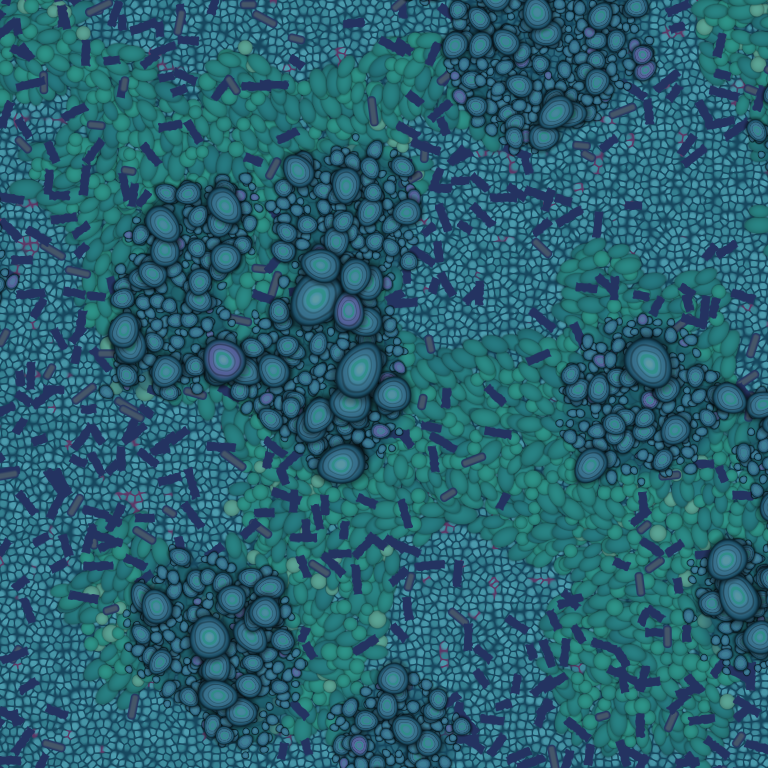
This texture is drawn by a Shadertoy shader. Its source:

```glsl
// A crowded microbe mat: cyan beads, green lobes, navy rods, clusters of ringed cells.
// Each layer scatters grains on a jittered grid, gated by noise or a cluster field,
// and is painted from the bottom up.
#define BEADS 98.0
#define LOBES 54.0
#define RODS 22.0
#define CLUSTERS 3.0
#define LOBE_THRESHOLD 0.48
#define ROD_DENSITY 0.58
#define GAP vec3(0.09, 0.28, 0.37)
#define CYAN vec3(0.29, 0.60, 0.67)
#define GREEN vec3(0.17, 0.55, 0.51)
#define TEAL vec3(0.13, 0.41, 0.47)
#define BLUE vec3(0.22, 0.44, 0.55)
#define NAVY vec3(0.14, 0.20, 0.38)

float hash(vec2 p) { return fract(sin(dot(p, vec2(127.1, 311.7))) * 43758.5453); }
vec2 turn(vec2 p, float a) { return mat2(cos(a), -sin(a), sin(a), cos(a)) * p; }

float noise(vec2 p) {
    vec2 i = floor(p), f = fract(p);
    f = f * f * (3.0 - 2.0 * f);
    return mix(mix(hash(i), hash(i + vec2(1, 0)), f.x),
               mix(hash(i + vec2(0, 1)), hash(i + vec2(1, 1)), f.x), f.y);
}

// One of the nine grid cells around p
vec2 neighbour(vec2 p, float count, int k) {
    return floor(p * count) + vec2(k % 3, k / 3) - 1.0;
}

// Jittered grain centre of a cell, in canvas units
vec2 centre(vec2 cell, float count, float seed) {
    vec2 id = cell + seed;
    return (cell + 0.1 + 0.8 * vec2(hash(id), hash(id + 37.4))) / count;
}

// Positive inside the patches where ringed cells gather
float clusterField(vec2 p) {
    p += 0.07 * (vec2(noise(p * 9.0), noise(p * 9.0 + 40.0)) - 0.5);
    float field = -1.0;
    for (int k = 0; k < 9; k++) {
        vec2 cell = neighbour(p, CLUSTERS, k);
        float size = mix(0.07, 0.145, hash(cell + 5.3));
        field = max(field, size - length(p - centre(cell, CLUSTERS, 2.0)));
    }
    return field;
}

// Packed beads with dark seams and rare magenta specks
vec3 beads(vec2 p) {
    vec2 owner = p;
    float nearest = 9.0, second = 9.0;
    for (int k = 0; k < 9; k++) {
        vec2 cell = neighbour(p, BEADS, k);
        float d = length(p - centre(cell, BEADS, 11.0)) * BEADS;
        second = min(second, max(d, nearest));
        if (d < nearest) { nearest = d; owner = cell; }
    }
    float body = smoothstep(0.02, 0.32, second - nearest) * smoothstep(0.85, 0.25, nearest);
    vec3 tint = mix(TEAL, CYAN, 0.45 + 0.65 * hash(owner + 3.0));
    float speck = 0.6 * smoothstep(0.86, 0.92, noise(p * 45.0));
    return mix(mix(GAP, vec3(0.55, 0.18, 0.42), speck), tint, body);
}

// Soft green lobes, some stretched, some pale and round
vec3 lobes(vec3 col, vec2 p, float count, float seed, float px) {
    for (int k = 0; k < 9; k++) {
        vec2 cell = neighbour(p, count, k), id = cell + seed;
        vec2 c = centre(cell, count, seed);
        float rnd = hash(id + 8.0);
        float patchy = noise(c * 5.0) * 0.7 + noise(c * 13.0) * 0.3;
        float pale = step(0.9, rnd) * step(0.55, noise(c * 6.0 + 70.0));
        float radius = mix(0.42, 0.62, hash(id + 4.0)) / count;
        float stretch = 1.0 + 0.7 * step(0.5, rnd) * (1.0 - pale);
        vec2 q = turn(p - c, 6.28 * noise(c * 4.0 + 20.0) + rnd);
        float r = length(q / vec2(1.0, stretch)) / radius;
        if (r > 1.3 || patchy + 0.1 * (rnd - 0.5) < LOBE_THRESHOLD) continue;
        float dome = sqrt(max(0.0, 1.0 - r * r));
        vec3 tint = mix(TEAL, GREEN, clamp(1.95 - 0.7 * stretch - 0.5 * hash(id), 0.0, 1.0));
        tint = mix(tint, vec3(0.38, 0.63, 0.57), pale * 0.8);
        col *= 1.0 - 0.2 * smoothstep(1.25, 0.95, r);
        col = mix(col, tint * (0.72 + 0.33 * dome), smoothstep(px, -px, (r - 1.0) * radius));
    }
    return col;
}

// Flat ragged navy rods and a few rounded grey ones
vec3 rods(vec3 col, vec2 p, float seed, float px) {
    float ragged = 0.0022 * (noise(p * 280.0) - 0.5);
    for (int k = 0; k < 9; k++) {
        vec2 cell = neighbour(p, RODS, k), id = cell + seed;
        vec2 c = centre(cell, RODS, seed);
        float grey = step(0.8, hash(id + 9.0)), corner = mix(0.0008, 0.005, grey);
        vec2 e = abs(turn(p - c, 6.28 * hash(id + 1.0))) + corner;
        e -= vec2(mix(0.010, 0.020, hash(id + 2.0)), 0.0056);
        float d = length(max(e, 0.0)) + min(max(e.x, e.y), 0.0) - corner + ragged * (1.0 - grey);
        float chance = ROD_DENSITY + 1.4 * (noise(c * 7.0 + 90.0) - 0.5);
        if (d > 0.004 || hash(id + 6.0) > chance || clusterField(c) > 0.0) continue;
        vec3 tint = mix(NAVY, vec3(0.27, 0.34, 0.41), grey * smoothstep(0.0, -0.004, d));
        col = mix(col, tint, smoothstep(px, -px, d));
    }
    return col;
}

// Egg-shaped cells with a dark rim, nested contours and a green core
vec3 ringedCells(vec3 col, vec2 p, float count, float share, float px) {
    for (int k = 0; k < 9; k++) {
        vec2 cell = neighbour(p, count, k), id = cell + count;
        vec2 c = centre(cell, count, count);
        float rnd = hash(id + 3.0), radius = mix(0.30, 0.52, rnd * rnd) / count;
        vec2 q = turn(p - c, 6.28 * hash(id + 7.0)) / radius;
        q.y /= mix(1.0, 1.4, hash(id + 9.0));
        q.x *= 1.0 + 0.15 * q.y;
        float r = length(q);
        if (r > 1.4 || hash(id + 15.0) > share || clusterField(c) < 0.02 * (rnd - 0.6)) continue;
        float w = r + 0.12 * (noise(q * 2.0 + id) - 0.5);
        float detail = smoothstep(0.006, 0.014, radius), light = smoothstep(0.014, 0.03, radius);
        vec3 body = mix(BLUE, vec3(0.33, 0.38, 0.6), step(0.94, hash(id + 21.0)));
        vec3 tint = mix(GAP, body, smoothstep(0.98, 0.62, r));
        tint = mix(tint, CYAN, smoothstep(0.62, 0.3, w) * (0.35 + 0.4 * light));
        float lines = smoothstep(0.07, 0.0, abs(w - 0.74)) + 0.6 * smoothstep(0.06, 0.0, abs(w - 0.5));
        tint *= 1.0 - 0.28 * detail * lines;
        tint = mix(tint, GREEN, detail * 0.8 * smoothstep(0.1, 0.03, abs(w - 0.3)));
        tint = mix(tint, vec3(0.42, 0.62, 0.64), 0.6 * light * smoothstep(0.24, 0.08, w));
        tint *= 1.0 - 0.5 * smoothstep(0.86, 1.0, r);
        col *= 1.0 - 0.4 * smoothstep(1.35, 0.95, r);
        col = mix(col, tint, smoothstep(px, -px, (r - 1.0) * radius));
    }
    return col;
}

void mainImage(out vec4 fragColor, in vec2 fragCoord) {
    vec2 p = fragCoord / iResolution.y;
    float px = 0.8 / iResolution.y;
    vec3 col = lobes(beads(p), p, LOBES * 0.85, 31.0, px);
    col = lobes(col, p, LOBES, 53.0, px);
    for (float i = 0.0; i < 2.0; i++) col = rods(col, p, 61.0 + 22.0 * i, px);
    // Shaded cluster floor, then cells from small to large
    col = mix(col, GAP, 0.6 * smoothstep(-0.01, 0.02, clusterField(p)));
    for (float i = 0.0; i < 4.0; i++)
        col = ringedCells(col, p, floor(68.0 * pow(0.62, i)), 0.9 - 0.05 * i * i, px);
    fragColor = vec4(col, 1.0);
}
```
